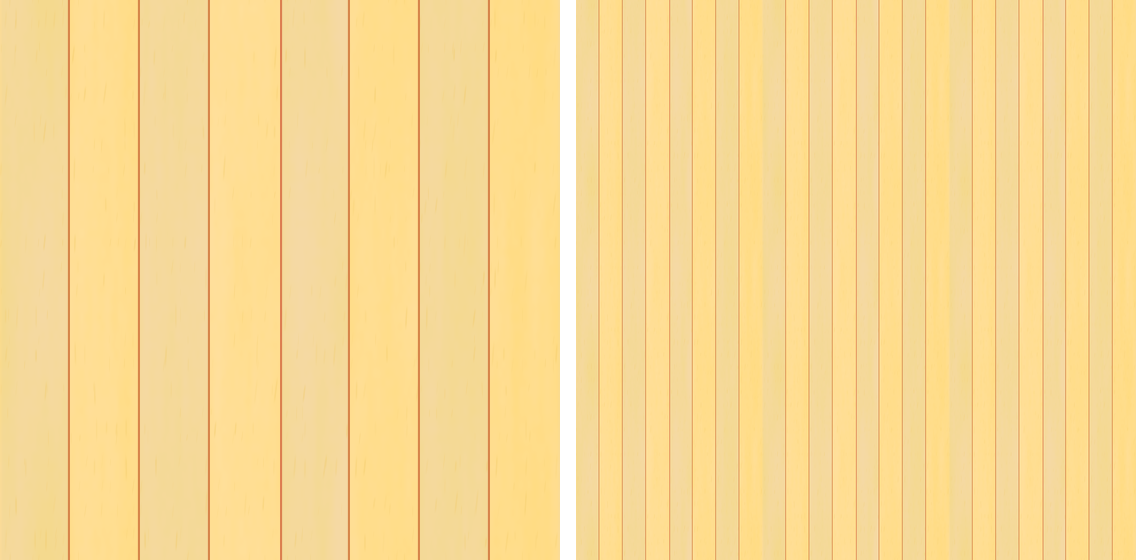
Left: one tile. Right: repeated 3 by 3.
Reproduce this texture procedurally as a three.js fragment shader.

```glsl
// Eight vertical pale wood boards, alternating tan and yellow, with thin russet joints.
varying vec2 vUv;

const float BOARDS = 8.0;
const float JOINT_WIDTH = 0.0038;
const float SOFTNESS = 0.0010;
const vec3 TAN_ROSE = vec3(0.961, 0.851, 0.645);
const vec3 TAN_GOLD = vec3(0.957, 0.850, 0.558);
const vec3 YELLOW_PALE = vec3(1.0, 0.875, 0.610);
const vec3 YELLOW_DEEP = vec3(1.0, 0.862, 0.515);
const vec3 FLECK = vec3(0.94, 0.785, 0.39);
const vec3 JOINT = vec3(0.835, 0.525, 0.285);
const vec3 JOINT_RED = vec3(0.87, 0.48, 0.32);

float hash(vec2 p) {
  vec3 q = fract(vec3(p.xyx) * vec3(0.1031, 0.1030, 0.0973));
  q += dot(q, q.yzx + 33.33);
  return fract((q.x + q.y) * q.z);
}

// Value noise that wraps after "cells" steps over the unit square.
float wrapNoise(vec2 uv, vec2 cells, float seed) {
  vec2 p = uv * cells;
  vec2 i = floor(p);
  vec2 f = fract(p);
  f = f * f * (3.0 - 2.0 * f);
  vec2 a = mod(i, cells) + seed;
  vec2 b = mod(i + 1.0, cells) + seed;
  return mix(mix(hash(a), hash(vec2(b.x, a.y)), f.x),
             mix(hash(vec2(a.x, b.y)), hash(b), f.x), f.y);
}

// Short, slightly leaning pores, at most one in each cell.
float flecks(vec2 uv, vec2 cells, float density, float seed) {
  vec2 p = uv * cells;
  vec2 id = mod(floor(p), cells) + seed;
  vec2 center = vec2(0.35 + 0.3 * hash(id + 11.0), 0.45 + 0.1 * hash(id + 23.0));
  vec2 d = fract(p) - center;
  float halfLength = mix(0.18, 0.43, hash(id + 37.0));
  float lean = mix(-0.05, 0.45, hash(id + 51.0));
  float along = 1.0 - smoothstep(0.3, 1.0, abs(d.y) / halfLength);
  float across = 1.0 - smoothstep(0.02, 0.14, abs(d.x - d.y * lean));
  float strength = mix(0.3, 1.0, hash(id + 67.0));
  return along * across * strength * step(hash(id), density);
}

// The middle joint sits a little to the right, the others to the left.
float jointPosition(float i) {
  return i / BOARDS + (i == 4.0 ? 0.002 : -0.002);
}

// Returns the board number and the distance to the nearest joint.
vec2 findBoard(float x) {
  vec2 found = vec2(0.0, 1.0);
  for (int i = 1; i < 8; i++) {
    float d = x - jointPosition(float(i));
    found.x += step(0.0, d);
    found.y = min(found.y, abs(d));
  }
  return found;
}

vec3 woodColor(vec2 uv, float board) {
  // Board tones meet softly where the first and last boards touch.
  float inside = smoothstep(0.0, 0.006, min(uv.x, 1.0 - uv.x));
  float yellow = mix(0.5, mod(board, 2.0), inside);
  float bias = 0.20 * sin((board - 5.0) * 0.7854) * inside;

  // Long grain bands, finer streaks and faint mottling.
  vec2 bent = uv + vec2(0.005 * (wrapNoise(uv, vec2(8.0, 5.0), 3.0) - 0.5), 0.0);
  float bands = wrapNoise(bent, vec2(26.0, 2.0), 101.0);
  float streaks = wrapNoise(bent, vec2(88.0, 7.0), 211.0);
  float mottle = wrapNoise(uv, vec2(130.0, 60.0), 307.0);
  float gold = 0.45 + bias + 0.75 * (bands - 0.5)
             + 0.30 * (streaks - 0.5) + 0.18 * (mottle - 0.5);
  gold = clamp(gold, 0.0, 1.0);

  vec3 color = mix(mix(TAN_ROSE, TAN_GOLD, gold),
                   mix(YELLOW_PALE, YELLOW_DEEP, gold), yellow);
  float pores = flecks(bent, vec2(56.0, 15.0), 0.20, 401.0)
              + 0.6 * flecks(bent + vec2(0.006, 0.02), vec2(72.0, 23.0), 0.22, 503.0);
  return mix(color, FLECK, 0.36 * min(pores, 1.0));
}

void main() {
  vec2 uv = vUv;
  vec2 board = findBoard(uv.x);
  vec3 color = woodColor(uv, board.x);

  // Joints, with a slow change of redness along them.
  float line = 1.0 - smoothstep(0.5 * JOINT_WIDTH - SOFTNESS,
                                0.5 * JOINT_WIDTH + SOFTNESS, board.y);
  float middle = 1.0 - smoothstep(0.01, 0.02, abs(uv.x - 0.5));
  float redness = 0.3 * wrapNoise(uv, vec2(8.0, 14.0), 601.0) + 0.6 * middle;
  color = mix(color, mix(JOINT, JOINT_RED, redness), line);

  gl_FragColor = vec4(color, 1.0);
}
```
